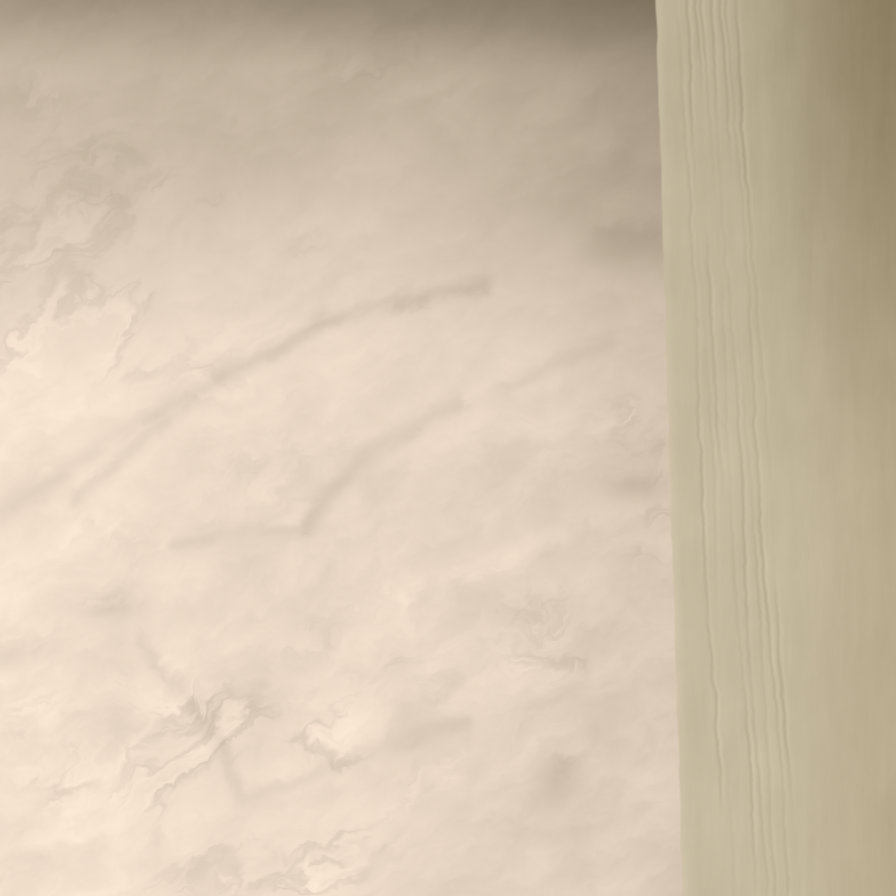
Write a WebGL 1 fragment shader that draws this texture.

```glsl
precision highp float;
// Warm rough stone wall with soft diagonal creases beside a grooved upright pillar.
uniform vec2 u_resolution;

vec2 hash2(vec2 p) {
  vec3 q = fract(p.xyx * vec3(0.1031, 0.103, 0.0973));
  q += dot(q, q.yzx + 33.33);
  return fract((q.xx + q.yz) * q.zy);
}

// Smoothly blended cellular noise, about -0.5 to 0.5
float cells(vec2 p) {
  vec2 id = floor(p), f = fract(p);
  float sum = 0.0, total = 0.0;
  for (int j = -1; j <= 1; j++)
    for (int i = -1; i <= 1; i++) {
      vec2 g = vec2(float(i), float(j));
      vec2 h = hash2(id + g), d = g + h - f;
      float w = exp(-4.0 * dot(d, d));
      sum += w * (fract(h.x * 7.3 + h.y * 3.1) - 0.5);
      total += w;
    }
  return sum / total;
}

// Octaves of cellular noise, each turned
float grit(vec2 p) {
  float sum = 0.0, amp = 1.0;
  for (int i = 0; i < 5; i++) {
    sum += amp * cells(p);
    p = mat2(1.76, 0.9, -0.9, 1.76) * p + 17.3;
    amp *= 0.62;
  }
  return sum;
}

// Soft line from a to b
float crease(vec2 p, vec2 a, vec2 b, float width) {
  vec2 ab = b - a;
  float d = length(p - a - ab * clamp(dot(p - a, ab) / dot(ab, ab), 0.0, 1.0));
  return exp(-d * d / (width * width));
}

float blot(vec2 p, vec2 center, vec2 size) {
  vec2 d = (p - center) / size;
  return exp(-dot(d, d));
}

vec3 wall(vec2 p) {
  // Grain stretched along the rising diagonal
  vec2 s = mat2(0.88, -0.47, 0.47, 0.88) * p;
  float broad = grit(s * vec2(5.0, 8.0) + 3.0);
  float bend = grit(p * 14.0 + 40.0);
  vec2 warp = vec2(broad, bend);
  float fine = grit(s * vec2(16.0, 34.0) + warp * 0.9 + 60.0);
  vec2 q = p + 0.013 * vec2(bend, fine) + 0.006 * vec2(fine, broad);

  // Broad light: bright lower left, falling off upward and to the right
  float light = 0.99 - 0.43 * p.x * p.x - 0.48 * smoothstep(0.5, 1.0, p.y);
  light -= 0.45 * smoothstep(0.92, 1.04, p.y + 0.03 * p.x + 0.02 * broad);
  light -= 0.1 * blot(p, vec2(0.74, 0.78), vec2(0.12, 0.2));
  float rough = mix(1.0, 0.6, smoothstep(0.4, 0.75, p.y));
  light += 0.1 * broad + rough * (0.09 * fine + 0.05 * bend);

  // Broken ridges where a stretched layer crosses zero, dark below and pale above
  float ridge = grit(s * vec2(6.0, 15.0) + warp * 0.5 + 90.0);
  float patchy = smoothstep(-0.15, 0.4, grit(p * 5.0 + 120.0));
  light -= 0.13 * rough * patchy * exp(-ridge * ridge * 90.0);
  light += 0.08 * rough * patchy * exp(-(ridge - 0.22) * (ridge - 0.22) * 90.0);

  // Long upper crease
  float dark = 0.8 * crease(q, vec2(0.0, 0.43), vec2(0.16, 0.535), 0.014);
  dark = max(dark, 0.7 * crease(q, vec2(0.09, 0.45), vec2(0.2, 0.55), 0.01));
  dark = max(dark, crease(q, vec2(0.16, 0.535), vec2(0.36, 0.645), 0.011));
  dark = max(dark, crease(q, vec2(0.36, 0.645), vec2(0.54, 0.685), 0.009));
  // Middle crease
  dark = max(dark, 0.7 * crease(q, vec2(0.2, 0.395), vec2(0.34, 0.41), 0.01));
  dark = max(dark, crease(q, vec2(0.34, 0.41), vec2(0.4, 0.49), 0.011));
  dark = max(dark, 0.7 * crease(q, vec2(0.4, 0.49), vec2(0.51, 0.555), 0.01));
  dark = max(dark, 0.5 * crease(q, vec2(0.56, 0.57), vec2(0.68, 0.62), 0.01));
  // Lower hooked crease
  dark = max(dark, 0.8 * crease(q, vec2(0.16, 0.28), vec2(0.22, 0.22), 0.01));
  dark = max(dark, 0.8 * crease(q, vec2(0.22, 0.22), vec2(0.27, 0.105), 0.009));
  dark = max(dark, 0.7 * crease(q, vec2(0.27, 0.105), vec2(0.52, 0.195), 0.011));
  light -= 0.17 * dark * clamp(0.85 + 0.9 * fine, 0.2, 1.3);

  // Stains and raised pale veins
  float stain = blot(q, vec2(0.71, 0.455), vec2(0.04, 0.014));
  stain += blot(q, vec2(0.12, 0.32), vec2(0.035, 0.013)) + blot(q, vec2(0.01, 0.275), vec2(0.03, 0.018));
  stain += 0.8 * blot(q, vec2(0.62, 0.13), vec2(0.02, 0.03)) + 0.7 * blot(q, vec2(0.7, 0.73), vec2(0.05, 0.025));
  light -= 0.17 * stain;
  light += 0.08 * crease(q, vec2(0.44, 0.34), vec2(0.62, 0.4), 0.014);
  light += 0.07 * crease(q, vec2(0.0, 0.35), vec2(0.14, 0.42), 0.03);
  return mix(vec3(0.56, 0.51, 0.43), vec3(0.95, 0.88, 0.805), light);
}

vec3 pillar(vec2 p, float u) {
  vec3 col = mix(vec3(0.775, 0.73, 0.625), vec3(0.73, 0.675, 0.56), smoothstep(0.3, 1.05, u));
  col -= smoothstep(0.35, 1.1, p.y) * (0.04 + 0.15 * smoothstep(0.1, 1.0, u));
  col += 0.014 * grit(p * vec2(30.0, 18.0)) + 0.012 * grit(p * vec2(110.0, 9.0) + 30.0);
  // Thin crumbling grooves leaning with the pillar
  float jitter = grit(p * vec2(12.0, 30.0) + 70.0);
  for (int i = 0; i < 8; i++) {
    float k = float(i);
    float x = 0.757 + 0.009 * k + (0.05 + 0.003 * k) * (1.0 - p.y);
    x += 0.002 * sin(p.y * 11.0 + k * 2.1) + 0.003 * jitter;
    float d = (p.x - x) / 0.0019;
    float fade = smoothstep(-0.5, 0.5, cells(vec2(k * 5.3, p.y * 7.0)));
    col -= 0.045 * fade * (exp(-d * d) - 0.5 * exp(-(d - 2.0) * (d - 2.0)));
  }
  return col + 0.025 * exp(-u * u * 900.0);
}

void main() {
  vec2 p = gl_FragCoord.xy / u_resolution;
  float edge = 0.762 - 0.03 * p.y + 0.002 * cells(vec2(3.0, p.y * 45.0));
  float side = smoothstep(-0.0018, 0.0018, p.x - edge);
  vec3 col = mix(wall(p), pillar(p, (p.x - edge) / (1.0 - edge)), side);
  gl_FragColor = vec4(clamp(col, 0.0, 1.0), 1.0);
}
```
